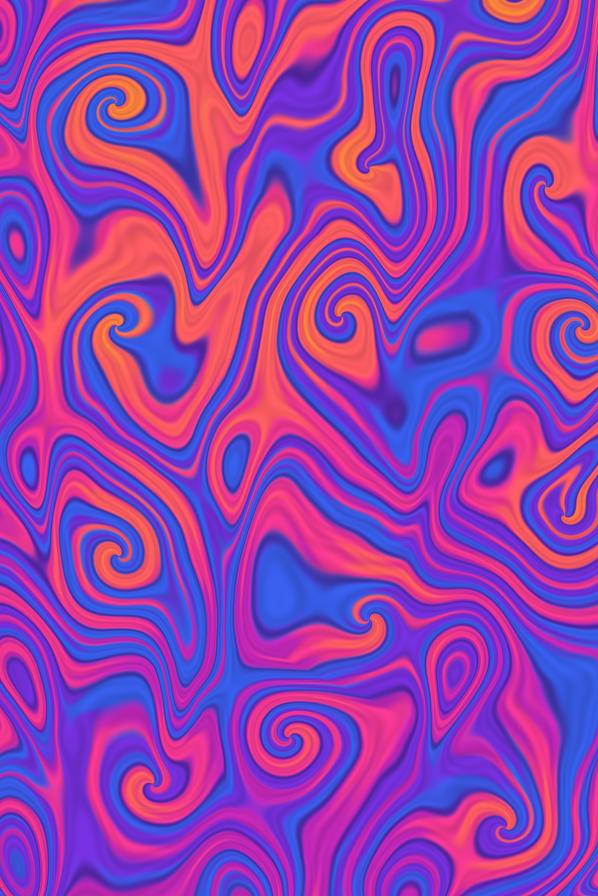
A Shadertoy shader for this pattern:

```glsl
// Psychedelic marbling: curling ribbons of coral, pink, violet and blue.
// A stream function sums mirrored spirals, teardrop petals and soft noise;
// its fractional part is cut into ribbons, outlines and fine streaks.

const float TAU = 6.2831853;

float hash(vec2 p) {
    return fract(sin(dot(p, vec2(127.1, 311.7))) * 43758.5453);
}

vec2 hash2(vec2 p) {
    return vec2(hash(p), hash(p + 37.3));
}

float noise(vec2 p) {
    vec2 i = floor(p), f = fract(p);
    f = f * f * (3.0 - 2.0 * f);
    return mix(mix(hash(i), hash(i + vec2(1, 0)), f.x),
               mix(hash(i + vec2(0, 1)), hash(i + vec2(1, 1)), f.x), f.y);
}

// Distance to a stripe centre on the repeating unit phase
float phaseDistance(float phase, float centre) {
    return abs(fract(phase - centre + 0.5) - 0.5);
}

float stripe(float d, float halfWidth) {
    return 1.0 - smoothstep(halfWidth - 0.03, halfWidth + 0.03, d);
}

// Returns the stream value in x and the closeness to a spiral heart in y
vec2 streamField(vec2 p) {
    const float cell = 0.24;
    float stream = 0.0, heart = 0.0;
    for (int iy = -1; iy <= 5; iy++)
    for (int ix = -1; ix <= 3; ix++) {
        vec2 id = vec2(ix, iy);
        vec2 rnd = hash2(id + 5.0);
        float column = mod(id.x, 2.0) * 2.0 - 1.0;
        float row = mod(id.y, 2.0) * 2.0 - 1.0;

        // Spiral: a radial slope plus one full turn of phase
        vec2 d = p - (id + 0.5 + 0.55 * (rnd - 0.5)) * cell;
        float r = length(d);
        float reach = 0.09 + 0.06 * hash(id + 11.0);
        stream -= column * row * 21.0 * reach * exp(-r / reach);
        stream += row * atan(d.y, d.x + 1e-6) / TAU;
        heart = max(heart, exp(-r * r / 0.008));

        // Petal: a tapered bump, fanning out from below the canvas
        vec2 centre = (id + 0.35 * (rnd.yx - 0.5)) * cell;
        vec2 axis = normalize(centre - vec2(0.33, -0.35) + 0.5 * (rnd - 0.5));
        vec2 q = p - centre;
        q = vec2(dot(q, vec2(axis.y, -axis.x)), dot(q, axis));
        q.x /= 0.4 + 0.8 * smoothstep(-0.1, 0.06, q.y);
        q *= vec2(23.0, 11.0);
        stream += column * 1.5 * exp(-dot(q, q));
    }
    float drift = noise(p * 4.0 + 3.0) - 0.5 + 0.25 * (noise(p * 9.0) - 0.5);
    return vec2(stream + 3.4 * drift * (1.0 - 0.7 * heart), heart);
}

vec3 marble(vec2 p) {
    const vec3 violet = vec3(0.44, 0.18, 0.83);
    const vec3 blue = vec3(0.21, 0.35, 0.88);
    const vec3 magenta = vec3(0.74, 0.15, 0.70);
    const vec3 pink = vec3(0.92, 0.21, 0.55);
    const vec3 coral = vec3(0.96, 0.35, 0.37);
    const vec3 orange = vec3(0.96, 0.50, 0.22);
    const vec3 outline = vec3(0.25, 0.12, 0.52);

    p += 0.025 * (vec2(noise(p * 7.0), noise(p * 7.0 + 19.0)) - 0.5);
    vec2 field = streamField(p);
    float phase = field.x + 0.12 * (noise(p * 24.0) - 0.5);

    // Whole multiples of the phase keep the hairlines seamless
    float streak = sin(TAU * 5.0 * phase + 7.0 * noise(p * 13.0));
    float hair = sin(TAU * 11.0 * phase + 9.0 * noise(p * 21.0));

    // Cool ground with blue pools and a blue ribbon beside the warm one
    float pool = noise(p * 8.0 + 31.0) + 0.13 * streak;
    vec3 col = mix(violet, blue, smoothstep(0.56, 0.76, pool));
    col = mix(col, blue, 0.9 * stripe(phaseDistance(phase, 0.47), 0.065));

    // Warm ribbons: wide one, and a thin cooler companion
    float wideDist = phaseDistance(phase, 0.2);
    float thinDist = phaseDistance(phase, 0.74);
    float wideHalf = 0.12 + 0.1 * noise(p * 6.0 + 50.0);
    float thinHalf = 0.02 + 0.07 * noise(p * 9.0 + 70.0);
    float wide = stripe(wideDist, wideHalf);
    float thin = stripe(thinDist, thinHalf);

    float heat = 0.12 + 0.55 * noise(p * 4.0 + 90.0) + 0.42 * field.y;
    heat += 0.1 - 0.9 * wideDist * wide - 0.17 * thin + 0.06 * streak;
    vec3 warm = mix(magenta, pink, smoothstep(0.36, 0.5, heat));
    warm = mix(warm, coral, smoothstep(0.58, 0.72, heat));
    warm = mix(warm, orange, smoothstep(0.84, 1.02, heat));
    col = mix(col, warm, max(wide, thin));

    // Dark contour just outside the wide ribbon, then painted streaks
    float rim = 1.0 - smoothstep(0.0, 0.05, abs(wideDist - wideHalf - 0.03));
    col = mix(col, outline, 0.6 * rim);
    return col * (1.0 + 0.04 * streak + 0.035 * hair);
}

void mainImage(out vec4 fragColor, in vec2 fragCoord) {
    // Four samples per pixel smooth every edge
    vec3 sum = vec3(0.0);
    for (int i = 0; i < 4; i++) {
        vec2 offset = vec2(i % 2, i / 2) * 0.5 - 0.25;
        sum += marble((fragCoord + offset) / iResolution.y);
    }
    fragColor = vec4(sum / 4.0, 1.0);
}
```
